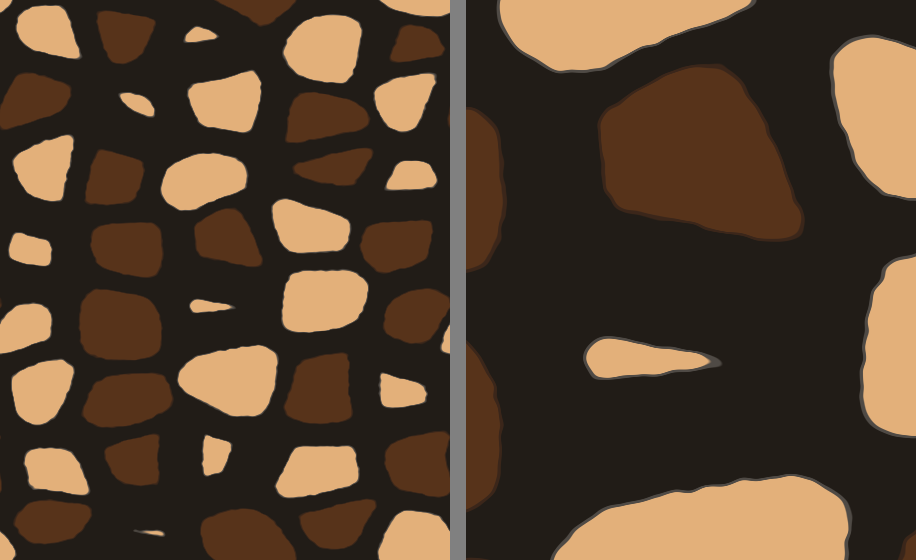
Left, the full canvas; right, a detail of the centre.
This pattern is drawn by a WebGL 2 fragment shader. Its source:

```glsl
#version 300 es
precision highp float;
// Seamless pebbles: rounded tan and brown stones scattered on dark ground.

uniform vec2 u_resolution;
out vec4 outColor;

const vec2 CELLS = vec2(5.0, 8.0);      // whole stones across and up, so it tiles
const float JITTER = 0.64;              // scatter of the stone centres
const float GAP_MIN = 0.03;             // ground left beside a stone, in cells
const float GAP_MAX = 0.215;
const float CHIP_SHRINK = 0.16;         // extra gap that makes a small chip
const float CHIP_FLATTEN = 0.10;
const float STONE_SHARPNESS = 16.0;     // higher gives harder corners
const float CHIP_SHARPNESS = 40.0;
const float WARP = 0.12;                // slow bend of the outlines
const float RAGGED = 0.02;              // fine roughness of the outlines
const float RIM = 0.012;
const vec3 GROUND = vec3(0.13, 0.11, 0.09);
const vec3 BROWN = vec3(0.34, 0.20, 0.10);
const vec3 TAN = vec3(0.89, 0.69, 0.48);
const vec3 BROWN_RIM = vec3(0.23, 0.15, 0.10);
const vec3 TAN_RIM = vec3(0.31, 0.29, 0.27);

float hash(vec2 p) {
    return fract(sin(dot(p, vec2(127.1, 311.7))) * 43758.5453);
}

vec2 wrapCell(vec2 cell, vec2 period) {
    return floor(mod(cell + 0.5, period));
}

// Value noise that repeats with the canvas, from -0.5 to 0.5
float wrapNoise(vec2 p, float frequency, float seed) {
    vec2 period = CELLS * frequency;
    vec2 cell = floor(p * frequency);
    vec2 f = fract(p * frequency);
    f = f * f * (3.0 - 2.0 * f);
    float a = hash(wrapCell(cell, period) + seed);
    float b = hash(wrapCell(cell + vec2(1.0, 0.0), period) + seed);
    float c = hash(wrapCell(cell + vec2(0.0, 1.0), period) + seed);
    float d = hash(wrapCell(cell + 1.0, period) + seed);
    return mix(mix(a, b, f.x), mix(c, d, f.x), f.y) - 0.5;
}

vec2 stoneCentre(vec2 cell) {
    vec2 id = wrapCell(cell, CELLS);
    vec2 shift = vec2(hash(id + 3.7), hash(id + 19.1)) - 0.5;
    return cell + 0.5 + JITTER * shift;
}

// Place in the row's mix: 0 is a chip, low numbers are tan, the rest brown
float stoneKind(vec2 id) {
    float rowShift = floor(CELLS.x * hash(vec2(id.y, 5.3)));
    return floor(mod(2.0 * id.x + rowShift + 0.5, CELLS.x));
}

vec2 nearestCell(vec2 p) {
    vec2 base = floor(p);
    vec2 best = base;
    float bestDistance = 1e3;
    for (int y = -1; y <= 1; y++) {
        for (int x = -1; x <= 1; x++) {
            vec2 cell = base + vec2(x, y);
            float d = distance(p, stoneCentre(cell));
            if (d < bestDistance) {
                bestDistance = d;
                best = cell;
            }
        }
    }
    return best;
}

// Depth inside the stone: smooth minimum over its randomly inset borders
float stoneDepth(vec2 p, vec2 cell, bool chip) {
    vec2 id = wrapCell(cell, CELLS);
    vec2 centre = stoneCentre(cell);
    float sharpness = chip ? CHIP_SHARPNESS : STONE_SHARPNESS;
    float sum = 0.0;
    for (int y = -2; y <= 2; y++) {
        for (int x = -2; x <= 2; x++) {
            if (x == 0 && y == 0) continue;
            vec2 offset = vec2(x, y);
            vec2 other = stoneCentre(cell + offset);
            vec2 direction = normalize(other - centre);
            float gap = mix(GAP_MIN, GAP_MAX, hash(id + 7.3 * offset));
            if (chip) gap += CHIP_SHRINK + CHIP_FLATTEN * abs(direction.y);
            float border = dot(0.5 * (centre + other) - p, direction) - gap;
            sum += exp(-sharpness * border);
        }
    }
    return -log(sum) / sharpness;
}

void main() {
    vec2 p = gl_FragCoord.xy / u_resolution * CELLS;
    float pixel = CELLS.y / u_resolution.y;

    // Bent outlines
    vec2 bend = vec2(wrapNoise(p, 2.0, 0.31), wrapNoise(p, 2.0, 0.73));
    vec2 q = p + WARP * bend;

    // Stone shape and kind
    vec2 cell = nearestCell(q);
    vec2 id = wrapCell(cell, CELLS);
    float kind = stoneKind(id);
    float depth = stoneDepth(q, cell, kind < 0.5);
    depth += RAGGED * wrapNoise(p, 16.0, 0.57);

    // Every fourth row holds one tan stone fewer
    bool isTan = kind < (mod(id.y, 4.0) < 0.5 ? 1.5 : 2.5);

    // Ground, thin rim, flat fill
    float rim = smoothstep(-0.5 * pixel, 0.5 * pixel, depth + RIM);
    float fill = smoothstep(-0.5 * pixel, 0.5 * pixel, depth);
    vec3 color = mix(GROUND, isTan ? TAN_RIM : BROWN_RIM, rim);
    color = mix(color, isTan ? TAN : BROWN, fill);
    outColor = vec4(color, 1.0);
}
```
